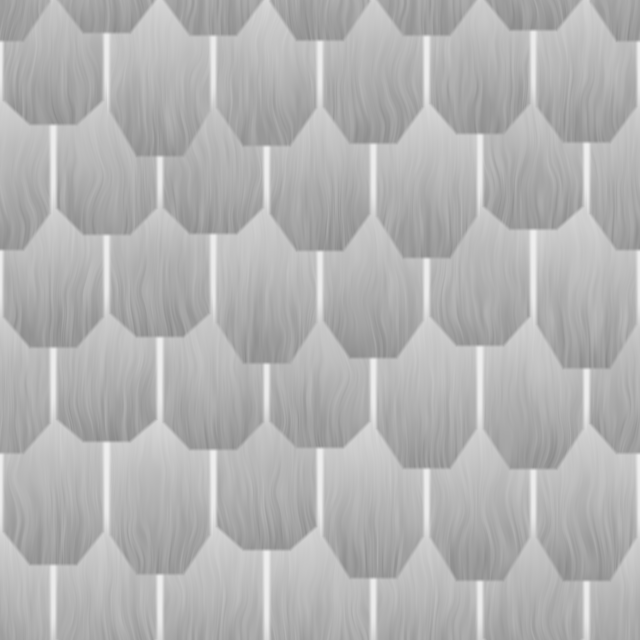
This pattern is drawn by a WebGL 2 fragment shader. Its source:

```glsl
#version 300 es
precision highp float;
// Grey wooden shingles, six across and six down, alternate rows shifted by half.
// Each pixel paints three overlapping rows from the lowest layer to the top one;
// a shingle is a chamfered box with a vertical gradient and warped grain.

uniform vec2 u_resolution;
out vec4 fragColor;

float hash(vec2 p) {
    vec3 h = fract(p.xyx * 0.1031);
    h += dot(h, h.yzx + 33.33);
    return fract((h.x + h.y) * h.z);
}

float noise(vec2 p) {
    vec2 i = floor(p), f = fract(p);
    f = f * f * (3.0 - 2.0 * f);
    return mix(mix(hash(i), hash(i + vec2(1, 0)), f.x),
               mix(hash(i + vec2(0, 1)), hash(i + vec2(1, 1)), f.x), f.y);
}

// Distance to a shingle; p.y is the height above its bottom edge.
float shingleDistance(vec2 p, float chamfer) {
    float x = abs(p.x);
    vec2 slope = normalize(vec2(chamfer, -0.249));
    float corner = dot(vec2(x - 0.22, p.y), slope);
    return max(max(x - 0.469, -p.y), corner);
}

// Fine vertical fibres, bent by slow noise, centred on zero.
float woodGrain(vec2 p, float seed) {
    p += vec2(seed * 41.0 + 3.0, seed * 17.0 + 5.0);
    p.x += 0.13 * noise(p * vec2(3.5, 2.2)) + 0.03 * noise(p * vec2(8.0, 5.0));
    float fibres = 0.5 * noise(p * vec2(34.0, 2.6))
                 + 0.3 * noise(p * vec2(64.0, 5.0))
                 + 0.2 * noise(p * vec2(12.0, 1.8));
    return fibres - 0.5;
}

void main() {
    vec2 p = gl_FragCoord.xy / u_resolution * 6.0;
    p.y = 6.0 - p.y; // rows are counted downward
    float soft = max(0.023, 5.0 / u_resolution.y);
    float tone = 0.93;

    for (int layer = 2; layer >= 0; layer--) {
        float row = floor(p.y) + float(layer);
        float x = p.x - 0.5 * mod(row, 2.0);
        float column = floor(x + 0.5);
        float seed = hash(mod(vec2(column, row), 6.0) + 7.0);

        // Random length; longer shingles have taller chamfers.
        float drop = 0.14 + 0.34 * seed;
        float chamfer = 0.12 + 0.65 * drop;
        vec2 q = vec2(x - column, row + drop - p.y);

        // Bright seam between neighbours, fading into the notch.
        float seam = smoothstep(0.45, 0.495, abs(q.x))
                   * smoothstep(chamfer - 0.08, chamfer + 0.25, q.y);
        tone = mix(tone, 0.93, 0.85 * seam);

        // Dark lower end, pale upper end, strongest grain near the bottom.
        float wood = 0.593 + 0.162 * max(q.y, 0.0);
        wood += woodGrain(q, seed) * mix(0.15, 0.05, smoothstep(0.0, 1.2, q.y));
        wood += 0.025 * (noise(q * vec2(3.0, 2.0) + seed * 60.0) - 0.5);

        float cover = 1.0 - smoothstep(-soft, soft, shingleDistance(q, chamfer));
        tone = mix(tone, min(wood, 0.94), cover);
    }
    fragColor = vec4(vec3(tone), 1.0);
}
```
